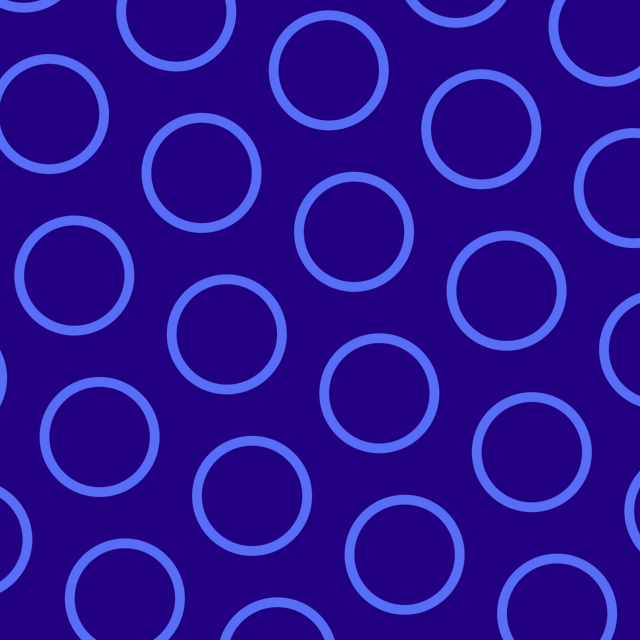
This pattern is drawn by a WebGL 2 fragment shader. Its source:

```glsl
#version 300 es
precision highp float;

uniform vec2 u_resolution;
out vec4 fragColor;

const vec3 BACKGROUND = vec3(0.130, 0.000, 0.510);
const vec3 RING_COLOR = vec3(0.343, 0.435, 0.965);

// Lattice steps and one ring centre, in canvas units
const vec2 STEP_ACROSS = vec2(0.2383, -0.0920);
const vec2 STEP_DOWN = vec2(0.0395, -0.2523);
const vec2 ANCHOR = vec2(0.5532, 0.6378);

const float RING_RADIUS = 0.0861;
const float RING_WIDTH = 0.0153;

// Offset from p to the centre of its lattice cell
vec2 latticeOffset(vec2 p, vec2 stepA, vec2 stepB) {
    mat2 basis = mat2(stepA, stepB);
    vec2 cell = inverse(basis) * p;
    return basis * (cell - round(cell));
}

// Signed distance to a ring centred on the origin
float ringDistance(vec2 p, float radius, float width) {
    return abs(length(p) - radius) - 0.5 * width;
}

// Antialiased coverage of the inside of a shape
float coverage(float distance, float softness) {
    return 1.0 - smoothstep(-softness, softness, distance);
}

void main() {
    float canvasSize = min(u_resolution.x, u_resolution.y);
    vec2 uv = gl_FragCoord.xy / canvasSize;

    vec2 local = latticeOffset(uv - ANCHOR, STEP_ACROSS, STEP_DOWN);
    float ring = ringDistance(local, RING_RADIUS, RING_WIDTH);
    float mask = coverage(ring, 0.8 / canvasSize);

    fragColor = vec4(mix(BACKGROUND, RING_COLOR, mask), 1.0);
}
```
